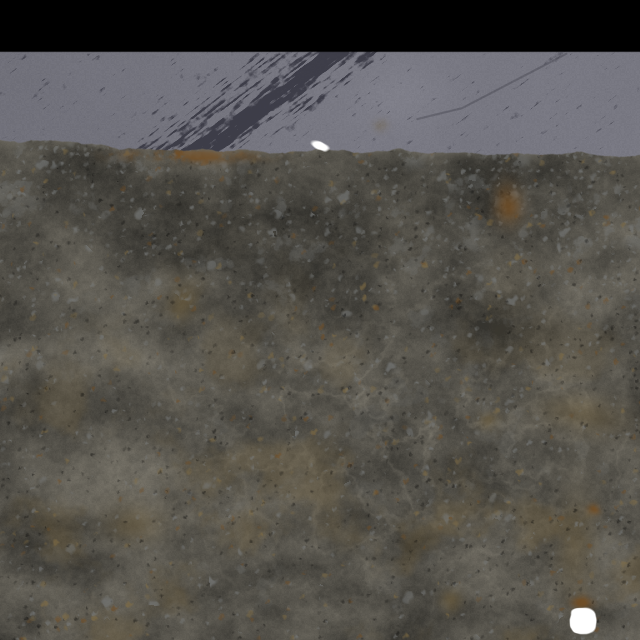
This texture is drawn by a WebGL 1 fragment shader. Its source:

```glsl
precision highp float;
// Weathered stone slab with lichen below a scuffed metal strip and a black band.
uniform vec2 u_resolution;

#define BAND_Y 0.919
#define EDGE_ROUGHNESS 0.013
#define STONE_DARK vec3(0.205, 0.2, 0.182)
#define STONE_LIGHT vec3(0.445, 0.43, 0.39)
#define METAL vec3(0.475, 0.475, 0.515)
#define SCUFF vec3(0.2, 0.2, 0.245)
#define LICHEN vec3(0.47, 0.48, 0.48)
#define RUST vec3(0.45, 0.3, 0.13)
#define OCHRE vec3(0.43, 0.36, 0.22)
#define MOTTLE 1.5
#define GRAIN 0.09

float hash(vec2 p) {
  vec3 q = fract(p.xyx * 0.1031);
  q += dot(q, q.yzx + 33.33);
  return fract((q.x + q.y) * q.z);
}

float noise(vec2 p) {
  vec2 i = floor(p), f = fract(p);
  f = f * f * (3.0 - 2.0 * f);
  return mix(mix(hash(i), hash(i + vec2(1, 0)), f.x),
             mix(hash(i + vec2(0, 1)), hash(i + vec2(1, 1)), f.x), f.y);
}

float fbm(vec2 p) {
  float sum = 0.0, amp = 0.5;
  for (int i = 0; i < 5; i++) {
    sum += amp * noise(p);
    p = mat2(1.6, 1.2, -1.2, 1.6) * p + 17.3;
    amp *= 0.5;
  }
  return sum / 0.97;
}

float bell(float x) { return exp(-x * x); }

// Soft elliptical patch
float blob(vec2 p, float x, float y, float rx, float ry) {
  return bell(length((p - vec2(x, y)) / vec2(rx, ry)));
}

float segment(vec2 p, vec2 a, vec2 b) {
  vec2 d = b - a;
  return length(p - a - d * clamp(dot(p - a, d) / dot(d, d), 0.0, 1.0));
}

// Ragged spots on a jittered grid; density is the share of filled cells
float specks(vec2 p, float scale, float density, float px) {
  vec2 q = p * scale + 0.35 * noise(p * scale * 3.0);
  vec2 cell = floor(q);
  vec2 centre = 0.3 + 0.4 * vec2(hash(cell + 3.0), hash(cell + 71.0));
  float radius = mix(0.09, 0.29, hash(cell + 29.0));
  float soft = 0.06 + px * scale;
  float spot = 1.0 - smoothstep(radius - soft, radius + soft, length(fract(q) - centre));
  return spot * step(hash(cell + 11.0), density) * (0.4 + 0.6 * hash(cell + 53.0));
}

vec3 metalColor(vec2 p, float px) {
  vec3 col = METAL * (0.93 + 0.06 * smoothstep(0.0, 0.6, p.x) + 0.05 * (fbm(p * 8.0) - 0.5));
  col += 0.02 * (hash(floor(p * 512.0)) - 0.5) + 0.025 * blob(p, 0.62, 0.85, 0.07, 0.05);
  // Diagonal scuff: a dense core with broken strokes on both sides
  vec2 q = mat2(0.796, -0.605, 0.605, 0.796) * (p - vec2(0.425, 0.842));
  float strokes = 0.6 * noise(q * vec2(45, 330)) + 0.4 * fbm(p * 130.0);
  float cover = 0.62 * bell(q.y / 0.017)
    + 0.3 * bell((q.y - 0.043) / 0.034) * smoothstep(0.17, -0.05, q.x)
    + 0.34 * bell((q.y + 0.037) / 0.013) * smoothstep(-0.08, 0.08, q.x);
  col = mix(col, SCUFF, 0.85 * smoothstep(0.72, 0.98, strokes + cover));
  // Bent scratch and a small stain
  vec2 bend = vec2(0.722, 0.831);
  float scratch = min(segment(p, vec2(0.652, 0.814), bend), segment(p, bend, vec2(0.885, 0.916)));
  col -= 0.09 * (1.0 - smoothstep(0.0005, 0.0012 + px, scratch));
  return mix(col, OCHRE, 0.5 * blob(p, 0.595, 0.804, 0.011, 0.01) * fbm(p * 90.0));
}

vec3 stoneColor(vec2 p, float depth, float px) {
  vec2 w = p + 0.035 * (vec2(fbm(p * 9.0), fbm(p * 9.0 + 40.0)) - 0.5);
  // Broad light and dark regions
  float tone = 0.46 + MOTTLE * 0.5 * (fbm(w * 8.0) + fbm(w * vec2(21, 27)) - 1.0);
  tone += 0.34 * blob(w, 0.1, 0.435, 0.2, 0.045) + 0.28 * blob(w, 0.37, 0.405, 0.1, 0.04)
    + 0.28 * blob(w, 0.14, 0.535, 0.07, 0.08) + 0.35 * blob(w, 0.033, 0.7, 0.03, 0.02)
    + 0.18 * blob(w, 0.9, 0.58, 0.1, 0.1) + 0.16 * blob(w, 0.2, 0.27, 0.14, 0.12)
    + 0.14 * blob(w, 0.9, 0.3, 0.13, 0.24);
  tone -= 0.24 * blob(w, 0.02, 0.33, 0.08, 0.07) + 0.3 * blob(w, 0.04, 0.18, 0.06, 0.07)
    + 0.2 * blob(w, 0.46, 0.54, 0.16, 0.09) + 0.25 * blob(w, 0.78, 0.49, 0.09, 0.04)
    + 0.2 * blob(w, 0.02, 0.52, 0.07, 0.05) + 0.15 * blob(w, 0.62, 0.26, 0.15, 0.06)
    + 0.16 * blob(w, 0.44, 0.1, 0.08, 0.07) + 0.17 * bell((depth - 0.055) / 0.07);
  // Pale veins and fine grain
  float ridge = 1.0 - abs(2.0 * fbm(w * 17.0 + 5.0) - 1.0);
  tone += 0.24 * smoothstep(0.87, 1.0, ridge) * blob(p, 0.65, 0.33, 0.38, 0.26);
  tone += GRAIN * (3.0 * fbm(p * 150.0) + hash(floor(p * 512.0)) - 2.0);
  vec3 col = mix(STONE_DARK, STONE_LIGHT, clamp(tone, 0.0, 1.15));
  // Warm stains
  float warm = 0.35 * smoothstep(0.48, 0.72, fbm(w * 11.0 + 60.0)) * smoothstep(0.75, 0.1, p.y)
    + 0.4 * blob(w, 0.91, 0.35, 0.06, 0.03) + 0.45 * blob(w, 0.28, 0.525, 0.022, 0.025)
    + 0.4 * blob(w, 0.215, 0.186, 0.045, 0.03) + 0.5 * blob(w, 0.768, 0.333, 0.018, 0.016)
    + 0.55 * blob(w, 0.71, 0.062, 0.015, 0.016) + 0.35 * blob(w, 0.905, 0.15, 0.03, 0.08);
  col = mix(col, OCHRE, min(warm, 0.7));
  // Lichen, densest near the upper edge, with ochre, rusty and dark grains
  float grow = 0.12 + 0.38 * exp(-depth * 6.0) + 0.2 * blob(p, 0.9, 0.6, 0.12, 0.12);
  float clump = smoothstep(0.4, 0.65, fbm(p * 14.0 + 90.0));
  float lichen = max(specks(p, 38.0, grow * clump, px), specks(p, 85.0, grow * 0.8, px));
  lichen = max(lichen, 1.4 * smoothstep(0.59, 0.7, fbm(p * 34.0 + 8.0)) * clump * grow);
  col = mix(col, LICHEN, 0.65 * lichen);
  col = mix(col, OCHRE * 1.2, 0.6 * specks(p, 62.0, 0.07, px));
  col = mix(col, RUST, 0.55 * specks(p, 70.0, 0.05, px));
  col *= 1.0 - 0.4 * specks(p, 105.0, 0.1, px);
  // Rust marks and the crusted rim
  float rust = 0.75 * blob(w, 0.794, 0.687, 0.02, 0.026) + blob(w, 0.918, 0.058, 0.014, 0.01)
    + 0.8 * blob(w, 0.932, 0.209, 0.009, 0.009)
    + 1.1 * blob(p, 0.3, 0.757, 0.09, 0.01) * smoothstep(0.25, 0.6, fbm(p * 45.0));
  col = mix(col, RUST, min(rust, 0.85));
  float rim = exp(-depth / 0.008) * smoothstep(0.3, 0.65, fbm(p * 40.0 + 22.0));
  return mix(col, STONE_LIGHT, 0.6 * rim);
}

void main() {
  vec2 p = gl_FragCoord.xy / u_resolution;
  float px = 1.0 / u_resolution.y;
  // Slab edge sinks toward the right
  float edge = 0.781 - 0.017 * smoothstep(0.0, 0.3, p.x) - 0.006 * smoothstep(0.55, 1.0, p.x);
  float depth = edge + EDGE_ROUGHNESS * (fbm(vec2(p.x * 32.0, 4)) - 0.5) - p.y;
  vec3 col = mix(metalColor(p, px), stoneColor(p, max(depth, 0.0), px), smoothstep(-px, px, depth));
  // White chip on the edge and white rounded hole below
  vec2 c = mat2(0.94, 0.34, -0.34, 0.94) * (p - vec2(0.5, 0.772));
  float chip = 0.0066 * length(c / vec2(2.2, 1) / 0.0066) - 0.0066;
  vec2 h = abs(p - vec2(0.911, 0.03));
  float hole = pow(dot(h * h, h), 1.0 / 3.0) - 0.0203;
  float white = min(chip, hole) + 0.002 * (noise(p * 130.0) - 0.5);
  col = mix(col, vec3(1), 1.0 - smoothstep(-px, px, white));
  col *= 1.0 - smoothstep(BAND_Y - px, BAND_Y + px, p.y);
  gl_FragColor = vec4(col, 1);
}
```
